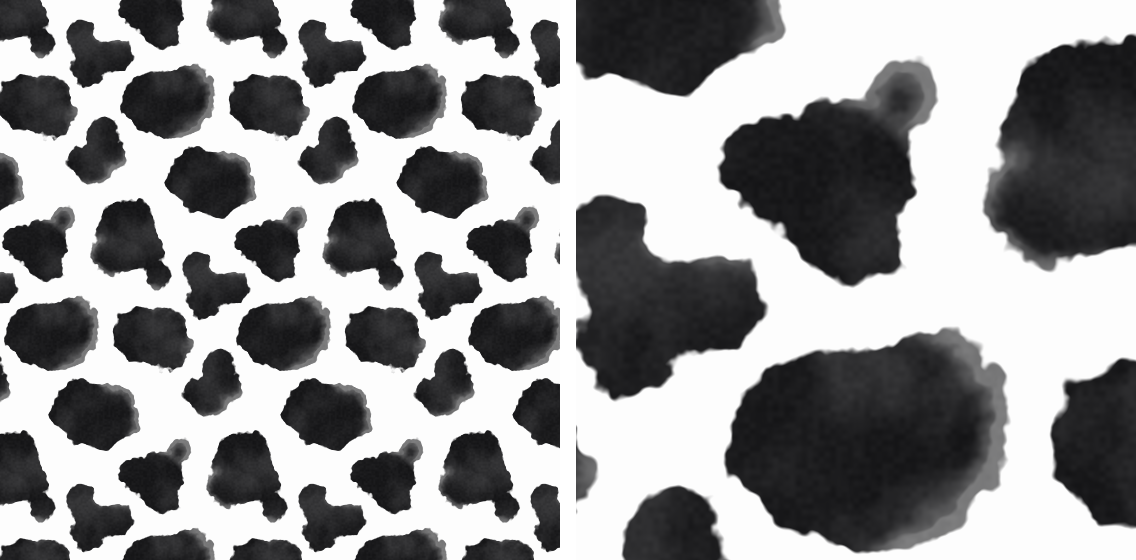
Left, the full canvas; right, a detail of the centre.
This pattern is drawn by a Shadertoy shader. Its source:

```glsl
// Half-drop repeat of black watercolour blots with grey washed rims on white paper
#define VIEW 7.68      // canvas height in pattern units
#define TILE 3.183     // size of one repeat
#define BLEND 0.06     // softness of the joints between lobes
#define ROUGH 0.20     // wobble of the outline
#define EDGE 0.013     // softness of the outline
#define WASH 0.55      // reach of the pale wash
#define GRAIN 0.035    // paper grain in the ink
#define PAPER vec3(0.992)
#define DARK vec3(0.095, 0.095, 0.102)
#define MID vec3(0.205, 0.205, 0.212)
#define PALE vec3(0.48, 0.48, 0.483)

float hash(vec2 p) {
    return fract(sin(dot(p, vec2(127.1, 311.7))) * 43758.5453);
}

float noise(vec2 p) {
    vec2 i = floor(p), f = fract(p);
    f = f * f * (3.0 - 2.0 * f);
    return mix(mix(hash(i), hash(i + vec2(1, 0)), f.x),
               mix(hash(i + vec2(0, 1)), hash(i + vec2(1, 1)), f.x), f.y);
}

float fbm(vec2 p) {
    float sum = 0.0, amp = 0.533;
    for (int i = 0; i < 4; i++) {
        sum += amp * noise(p);
        p = mat2(1.6, 1.2, -1.2, 1.6) * p + 3.7;
        amp *= 0.5;
    }
    return sum;
}

// Offset to the nearest copy of a centre in the half-drop lattice
vec2 nearest(vec2 p, vec2 centre) {
    vec2 q = (p - centre) / TILE;
    float row = floor(q.y + 0.5);
    q -= vec2(0.5 * row, row);
    q.x -= floor(q.x + 0.5);
    return q * TILE;
}

float lobe(vec2 q, vec3 circle) {
    return exp((circle.z - length(q - circle.xy)) / BLEND);
}

// One blot: four merged lobes (x, y, radius), paler towards the wash direction
void blot(inout vec3 col, vec2 p, vec2 centre, vec3 a, vec3 b, vec3 c, vec3 d, vec2 wash) {
    vec2 q = nearest(p, centre);
    if (length(q) > 1.0) return;
    vec2 s = q + centre * 11.0;

    // Ragged outline
    float dist = -BLEND * log(lobe(q, a) + lobe(q, b) + lobe(q, c) + lobe(q, d));
    dist += 0.02 + ROUGH * (fbm(s * 4.5) - 0.5) + 0.03 * (noise(s * 17.0) - 0.5);
    float soft = max(EDGE, 0.75 * VIEW / iResolution.y);
    float cover = 1.0 - smoothstep(-soft, soft, dist);
    if (cover <= 0.0) return;

    // Mottled body with darker pools
    float cloud = fbm(s * 2.6 + 5.0), side = dot(q, wash);
    float pool = smoothstep(0.50, 0.57, fbm(s * 1.9 + 19.0));
    float tone = smoothstep(0.22, 0.78, cloud + 0.25 * side) - 0.22 * pool + 0.06;
    vec3 ink = mix(DARK, MID, clamp(tone, 0.0, 1.0));

    // Pale wash: a soft fade and a thin layered rim
    float depth = max(-dist, 0.0);
    float reach = WASH * max(0.0, side + 0.7 * (cloud - 0.5));
    float fade = 1.0 - smoothstep(0.0, reach + 0.02, depth);
    float rim = 1.0 - smoothstep(reach * 0.25, reach * 0.25 + 0.03, depth);
    float strength = smoothstep(0.02, 0.2, reach);
    ink = mix(ink, PALE, strength * clamp(0.8 * fade + 0.3 * rim, 0.0, 1.0));

    ink += GRAIN * (noise(s * 38.0) - 0.5);
    col = mix(col, ink, cover);
}

void mainImage(out vec4 fragColor, in vec2 fragCoord) {
    vec2 p = fragCoord / iResolution.y * VIEW;
    vec3 col = PAPER;

    // Broad boot-shaped blot
    blot(col, p, vec2(1.78, 4.33), vec3(-0.05, 0.24, 0.40), vec3(0.10, -0.02, 0.34),
         vec3(-0.29, -0.17, 0.27), vec3(0.38, -0.46, 0.20), vec2(-0.5, -0.5));
    // Three-lobed blot
    blot(col, p, vec2(2.95, 3.80), vec3(-0.23, 0.26, 0.21), vec3(0.23, -0.05, 0.21),
         vec3(-0.15, -0.24, 0.23), vec3(-0.10, -0.02, 0.24), vec2(0.25, 0.1));
    // Oval blot
    blot(col, p, vec2(2.09, 3.06), vec3(-0.16, 0.06, 0.38), vec3(0.15, 0.03, 0.36),
         vec3(0.10, -0.10, 0.34), vec3(0.32, -0.27, 0.15), vec2(0.4, 0.35));
    // Double blot
    blot(col, p, vec2(0.70, 3.08), vec3(-0.26, 0.05, 0.37), vec3(0.28, 0.17, 0.37),
         vec3(-0.02, -0.18, 0.36), vec3(0.25, -0.08, 0.34), vec2(0.9, -0.3));
    // Diamond blot
    blot(col, p, vec2(2.91, 2.40), vec3(0.10, 0.24, 0.24), vec3(0.25, -0.02, 0.20),
         vec3(-0.24, -0.10, 0.20), vec3(0.02, -0.25, 0.22), vec2(0.5, -0.5));
    // Egg-shaped blot
    blot(col, p, vec2(1.30, 2.00), vec3(-0.42, 0.00, 0.22), vec3(-0.12, 0.08, 0.41),
         vec3(0.25, 0.02, 0.40), vec3(0.02, -0.14, 0.35), vec2(0.8, 0.35));
    // Triangular blot
    blot(col, p, vec2(0.53, 4.33), vec3(0.32, 0.34, 0.18), vec3(-0.27, 0.02, 0.23),
         vec3(0.14, -0.32, 0.21), vec3(0.08, 0.05, 0.33), vec2(0.4, 0.6));

    fragColor = vec4(clamp(col, 0.0, 1.0), 1.0);
}
```
